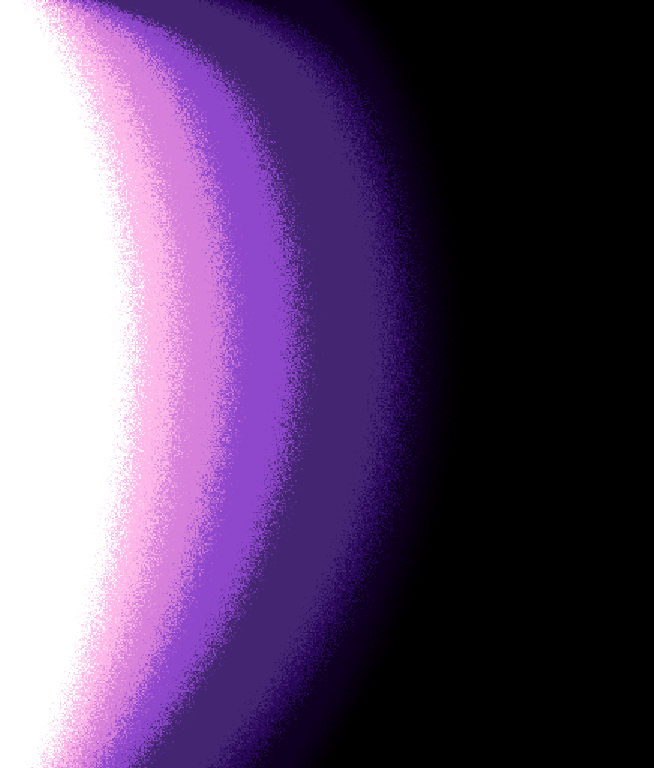
Write a Shadertoy shader that draws this background.

```glsl
#define APEX_HEIGHT 0.557
#define TOP_REACH 0.443
#define GRAIN_ROWS 512.0
#define GRAIN_SPREAD 0.024
#define EDGE_SOFTNESS 0.017

const int BAND_COUNT = 6;

// Colours from the bright core outwards
const vec3 CORE_WHITE = vec3(1.0);
const vec3 BAND_COLORS[BAND_COUNT] = vec3[](
    vec3(0.99, 0.72, 0.91),
    vec3(0.84, 0.50, 0.86),
    vec3(0.56, 0.28, 0.80),
    vec3(0.263, 0.145, 0.447),
    vec3(0.16, 0.03, 0.35),
    vec3(0.055, 0.0, 0.125));

// Each edge: apex x, upper curvature, extra bend at the top, lower curvature
const vec4 BAND_EDGES[BAND_COUNT] = vec4[](
    vec4(0.177, 0.57, 0.013, 0.37),
    vec4(0.230, 0.62, 0.037, 0.45),
    vec4(0.297, 0.57, 0.094, 0.55),
    vec4(0.388, 0.70, 0.130, 0.70),
    vec4(0.507, 0.65, 0.110, 0.72),
    vec4(0.535, 0.62, 0.098, 0.69));
const vec4 OUTER_EDGE = vec4(0.574, 0.50, 0.025, 0.57);

float hash(vec2 p) {
    vec3 q = fract(p.xyx * 0.1031);
    q += dot(q, q.yzx + 33.33);
    return fract((q.x + q.y) * q.z);
}

// Horizontal position of a curved edge at height y
float edgeX(vec4 edge, float y) {
    float rise = y - APEX_HEIGHT;
    float squared = rise * rise;
    float up = max(rise, 0.0) / TOP_REACH;
    float curvature = rise > 0.0 ? edge.y : edge.w;
    return edge.x - curvature * squared - edge.z * pow(up, 8.0);
}

float passed(vec4 edge, vec2 uv, float jitter, float softness) {
    float offset = uv.x - edgeX(edge, uv.y) + jitter;
    return smoothstep(-softness, softness, offset);
}

void mainImage(out vec4 fragColor, in vec2 fragCoord) {
    vec2 uv = fragCoord / iResolution.y;

    // Triangular noise scatters the band edges into grain
    vec2 cell = floor(uv * GRAIN_ROWS);
    float grain = hash(cell) + hash(cell + 71.7) - 1.0;
    float jitter = grain * GRAIN_SPREAD;

    // Layer the bands from the core towards the dark
    vec3 color = CORE_WHITE;
    for (int i = 0; i < BAND_COUNT; i++) {
        float amount = passed(BAND_EDGES[i], uv, jitter, EDGE_SOFTNESS);
        color = mix(color, BAND_COLORS[i], amount);
    }

    // Softer falloff into black
    float dark = passed(OUTER_EDGE, uv, jitter * 0.4, EDGE_SOFTNESS * 1.8);
    fragColor = vec4(color * (1.0 - dark), 1.0);
}
```
